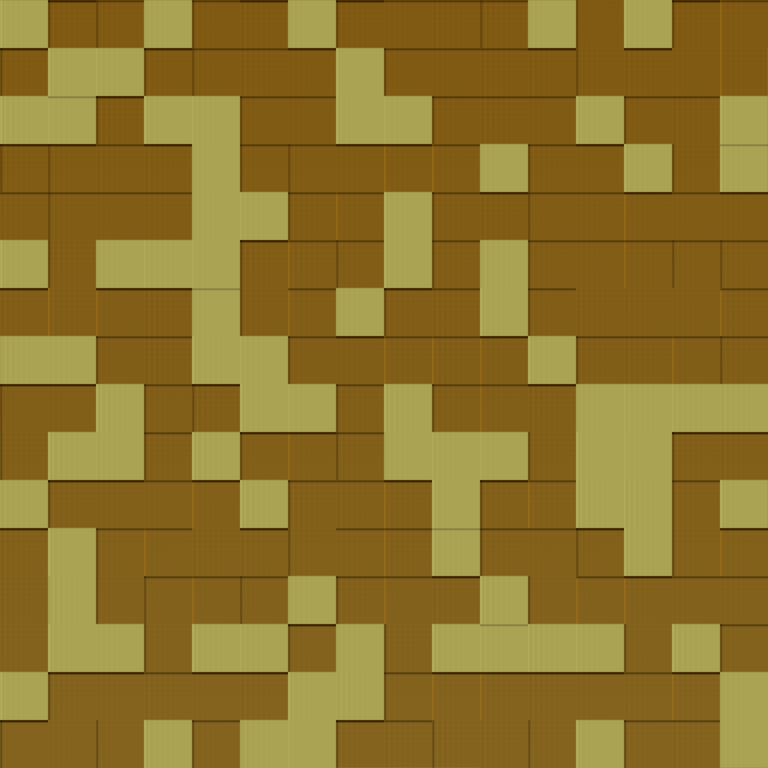
Reproduce this pattern procedurally as a Shadertoy shader.

```glsl
// Mosaic of pale olive and brown square tiles with thin bevelled seams.

const float TILES = 16.0;
const vec3 OLIVE = vec3(0.67, 0.64, 0.33);
const vec3 BROWN_LOW = vec3(0.515, 0.39, 0.12);
const vec3 BROWN_HIGH = vec3(0.50, 0.35, 0.07);
const vec3 SHADOW = vec3(0.17, 0.10, 0.0);
const vec3 AMBER = vec3(0.66, 0.46, 0.08);
const vec3 CREAM = vec3(0.78, 0.75, 0.48);

float hash(vec2 p, float seed) {
    return fract(sin(dot(p, vec2(127.1, 311.7)) + seed * 74.7) * 43758.5453);
}

// 1 for an olive tile, 0 for a brown one; olive thins out upwards
float oliveTile(vec2 tile) {
    float share = mix(0.45, 0.25, tile.y / TILES);
    return step(hash(tile, 1.0), share);
}

// Olive coverage with softened tile borders
float oliveCover(vec2 p, float blur) {
    vec2 q = p - 0.5;
    vec2 i = floor(q);
    vec2 f = smoothstep(0.5 - blur, 0.5 + blur, fract(q));
    float low = mix(oliveTile(i), oliveTile(i + vec2(1, 0)), f.x);
    float high = mix(oliveTile(i + vec2(0, 1)), oliveTile(i + vec2(1, 1)), f.x);
    return mix(low, high, f.y);
}

// Soft thin line just inside a tile border
float seam(float dist, float width) {
    float t = (dist - width) / width;
    return exp(-t * t);
}

// Faint ripples that fade away from a tile border
float ripple(float dist, float count) {
    return cos(dist * count * 6.2832) * exp(-dist * 2.5);
}

// Shadow strength along the top border of a tile
float topShadow(vec2 tile, float olive) {
    float above = oliveTile(tile + vec2(0, 1));
    float run = hash(vec2(floor((tile.x + tile.y * 2.0) / 3.0), tile.y), 2.0);
    float plain = 0.5 * step(0.35, run);
    float onBrown = mix(plain, 0.92, above);
    float onOlive = 0.25 * above * step(0.75, hash(tile, 3.0));
    return mix(onBrown, onOlive, olive);
}

void mainImage(out vec4 fragColor, in vec2 fragCoord) {
    vec2 uv = fragCoord / iResolution.xy;
    vec2 p = uv * TILES;
    vec2 tile = floor(p);
    vec2 f = fract(p);
    float fromTop = 1.0 - f.y;
    float olive = oliveTile(tile);
    float leftOlive = oliveTile(tile - vec2(1, 0));

    // Base colours, brown warming towards the top
    vec3 brown = mix(BROWN_LOW, BROWN_HIGH, uv.y);
    vec3 col = mix(brown, OLIVE, oliveCover(p, 0.02));

    // Fine ripples beside the left and top borders
    float grain = mix(0.3, 1.0, hash(tile, 4.0));
    col += 0.016 * grain * ripple(f.x, 9.0);
    col += 0.008 * grain * (1.0 - olive) * ripple(fromTop, 9.0);

    // Left seams: dark beside olive, now and then amber or dark on brown
    float pick = hash(tile, 5.0);
    float leftLine = seam(f.x, 0.022);
    float isBrown = 1.0 - olive;
    float amber = isBrown * (1.0 - leftOlive) * step(pick, 0.2);
    float dark = isBrown * max(0.4 * leftOlive, 0.35 * step(0.2, pick) * step(pick, 0.36));
    float cream = olive * mix(0.4, 0.1, leftOlive) * step(pick, 0.65);
    col = mix(col, AMBER, 0.5 * amber * leftLine);
    col = mix(col, SHADOW, dark * leftLine);
    col = mix(col, CREAM, cream * leftLine);

    // Top seams: strongest where brown lies under olive
    col = mix(col, SHADOW, topShadow(tile, olive) * seam(fromTop, 0.025));

    fragColor = vec4(clamp(col, 0.0, 1.0), 1.0);
}
```
